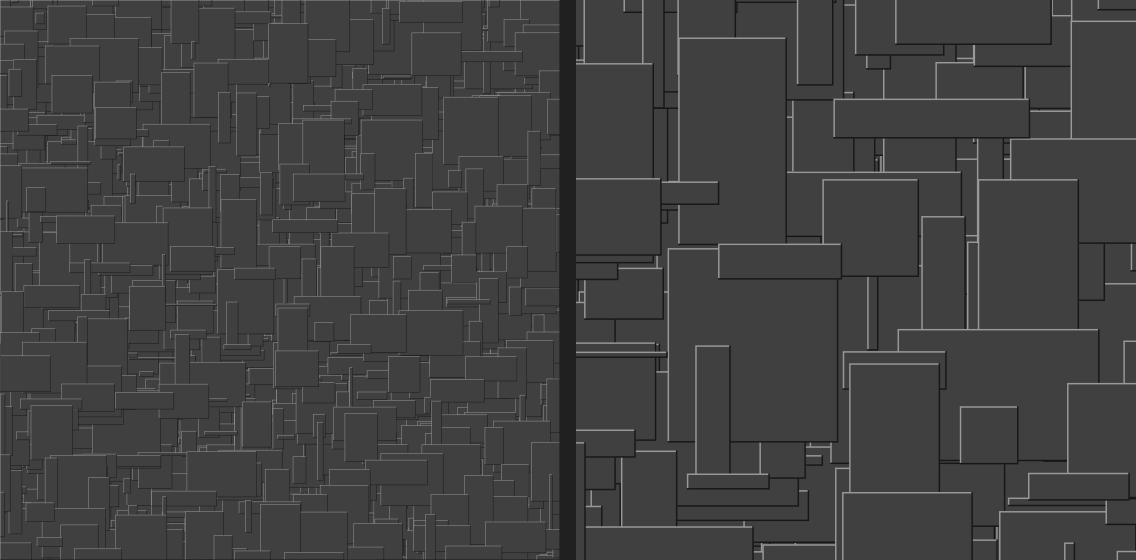
Left: the whole. Right: its middle third, enlarged.
Reproduce this pattern procedurally as a WebGL 2 fragment shader.

```glsl
#version 300 es
precision highp float;
// Overlapping dark grey plates with hairline bevels, lit from the upper left.

uniform vec2 u_resolution;
out vec4 outColor;

const int LAYERS = 6;
const float CELLS = 16.0;     // grid cells per canvas height
const float LINE = 0.00087;   // bevel width

// Four random values in 0..1 from a cell and its layer (PCG hash).
vec4 hash4(vec2 cell, int layer) {
    uvec4 v = uvec4(ivec4(ivec2(cell) + 64, layer, 7));
    v = v * 1664525u + 1013904223u;
    v += v.yzxy * v.wxyz;
    v ^= v >> 16u;
    v += v.yzxy * v.wxyz;
    return vec4(v >> 8u) / 16777216.0;
}

// Exact share of the pixel around p that the box lo..hi covers.
float boxCoverage(vec2 p, float pixel, vec2 lo, vec2 hi) {
    vec2 overlap = min(hi, p + 0.5 * pixel) - max(lo, p - 0.5 * pixel);
    vec2 share = clamp(overlap / pixel, 0.0, 1.0);
    return share.x * share.y;
}

// Paints one plate over the shade below: light left and top, dark right and bottom.
float paintPlate(float below, vec2 p, float pixel, vec2 lo, vec2 hi) {
    float whole = boxCoverage(p, pixel, lo, hi);
    float lit = boxCoverage(p, pixel, lo + vec2(0.0, LINE), hi - vec2(LINE, 0.0));
    float face = boxCoverage(p, pixel, lo + LINE, hi - LINE);
    return below * (1.0 - whole) + 0.09 * (whole - lit) + 0.6 * (lit - face) + 0.25 * face;
}

void main() {
    float pixel = 1.0 / u_resolution.y;
    vec2 p = gl_FragCoord.xy * pixel;
    vec2 canvas = u_resolution * pixel;
    float shade = 0.25;

    for (int layer = 0; layer < LAYERS; layer++) {
        // Shift each grid and alternate the stacking direction inside it.
        vec2 shift = hash4(vec2(-9.0), layer).xy;
        vec2 home = floor(p * CELLS + shift);
        float direction = layer % 2 == 0 ? 1.0 : -1.0;

        for (int y = -1; y <= 1; y++) {
            for (int x = -1; x <= 1; x++) {
                vec2 cell = home + direction * vec2(x, y);
                vec4 random = hash4(cell, layer);
                vec2 center = (cell + random.xy - shift) / CELLS;
                vec2 halfSize = mix(vec2(0.03), vec2(1.0), random.zw) / CELLS;
                vec2 lo = max(center - halfSize, vec2(0.0));
                vec2 hi = min(center + halfSize, canvas);
                shade = paintPlate(shade, p, pixel, lo, hi);
            }
        }
    }
    outColor = vec4(vec3(shade), 1.0);
}
```
